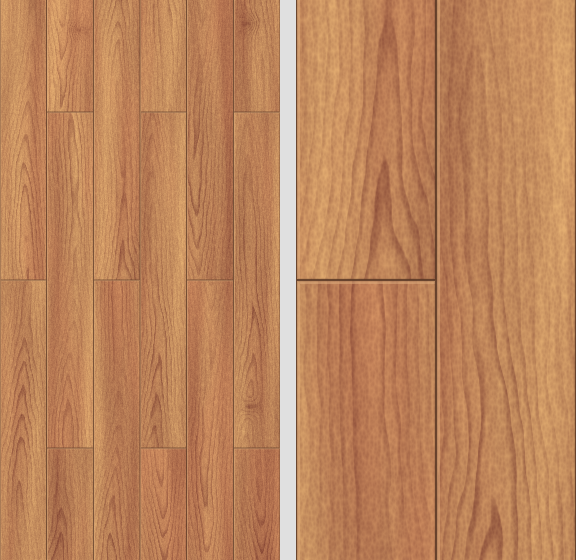
Left: the whole. Right: its middle third, enlarged.
Give the GLSL for this texture, as a Shadertoy shader.

```glsl
// Wooden floor of six plank columns with staggered end joints.
// Each plank gets its own seed for tone, long arched growth rings and a few knots;
// layered sines bend the grain and stretched cellular noise makes the pores.

vec2 hash2(vec2 p) {
    return fract(sin(vec2(dot(p, vec2(127.1, 311.7)), dot(p, vec2(269.5, 183.3)))) * 43758.5);
}

// Distance to the nearest scattered point.
float cellular(vec2 p) {
    vec2 cell = floor(p);
    float nearest = 2.0;
    for (int j = -1; j <= 1; j++)
        for (int i = -1; i <= 1; i++) {
            vec2 c = cell + vec2(i, j);
            nearest = min(nearest, length(c + hash2(c) - p));
        }
    return nearest;
}

// Layered sines, each octave bent by the other axis; roughly -1 to 1.
float waves(vec2 p, float seed) {
    float sum = 0.0, amp = 0.55;
    for (int i = 0; i < 4; i++) {
        sum += amp * sin(p.x + seed + 1.6 * sin(p.y + seed * 1.7));
        p = p * 1.9 + 1.3;
        seed += 2.1;
        amp *= 0.55;
    }
    return sum;
}

void mainImage(out vec4 fragColor, in vec2 fragCoord) {
    // Plank layout, measured in plank widths
    vec2 p = fragCoord / iResolution.xy * vec2(6.0, 12.0);
    float px = 12.0 / iResolution.y;
    float plankLength = 7.2;
    float column = floor(p.x);
    float along = (p.y - mix(6.0, 2.4, mod(column, 2.0))) / plankLength;
    vec2 id = vec2(column, floor(along));
    vec2 q = vec2(fract(p.x) - 0.5, fract(along) * plankLength);
    vec2 rnd = hash2(id + 3.7);
    vec2 rnd2 = hash2(id + 21.3);
    float seed = rnd.x * 40.0;

    // Growth rings: slender nested arches around a wandering centre line
    float x = q.x - (rnd2.x - 0.5) * 0.5 - 0.08 * sin(q.y * 0.8 + seed);
    x += 0.035 * waves(vec2(q.y * 1.7, q.x * 3.0), seed);
    float rings = 12.0 * sqrt(x * x + 0.008)
                + (rnd.y < 0.5 ? 0.95 : -0.95) * q.y
                + 1.1 * sin(q.y * 0.9 + seed)
                + 0.35 * waves(vec2(q.x * 7.0, q.y * 1.8), seed);

    // Knots: one in some planks, near the lower end, pushing the rings aside
    vec2 knot = vec2((rnd2.y - 0.5) * 0.5, 0.45 + 1.6 * fract(rnd.y * 5.3));
    float hasKnot = step(0.45, fract(rnd.x * 7.3 + rnd2.x * 3.1));
    float d = length((q - knot) * vec2(1.0, 1.2));
    rings += hasKnot * 3.0 * exp(-d * d * 26.0);
    float knotShade = hasKnot * (0.45 * exp(-d * d * 500.0) + 0.25 * exp(-d * d * 16.0));

    float f = fract(rings);
    float latewood = smoothstep(0.45, 0.9, f) * (1.0 - smoothstep(0.9, 1.0, f));
    float figure = mix(0.2, 0.55, exp(-x * x * 14.0));
    figure *= 0.8 + 0.4 * sin(q.y * 0.9 + seed * 2.0);

    // Long streaks, fine pores and broad tonal drift
    float streak = waves(vec2(q.x * 11.0, q.y * 0.45), seed + 4.0);
    float fibre = waves(vec2(q.x * 41.0, q.y * 0.8), seed + 9.0);
    float pores = cellular(vec2(p.x * 36.0, p.y * 8.0)) - 0.45;
    float speckle = cellular(p * vec2(44.0, 28.0)) - 0.45;
    float drift = waves(vec2(q.x * 3.0, q.y * 0.7), seed + 15.0);
    float band = sin(q.x * 4.5 + seed * 3.0 + 0.7 * sin(q.y * 0.5 + seed));

    float shade = 0.78 + (rnd2.y - 0.5) * 0.38 - figure * latewood - knotShade
                + 0.13 * streak + 0.06 * fibre + 0.19 * drift + 0.12 * band
                + 0.32 * pores + 0.34 * speckle;
    vec3 wood = mix(vec3(0.60, 0.37, 0.265), vec3(0.81, 0.59, 0.395), clamp(shade, -0.35, 1.3));

    // Planks and patches lean from golden to reddish
    float redness = smoothstep(-0.1, 1.2, rnd.y + 0.4 * drift - 0.3 * band - 0.15 * streak);
    wood *= mix(vec3(1.02, 1.04, 1.02), vec3(0.98, 0.905, 0.92), redness);

    // Thin grooves with a faint lit bevel on the left and upper plank edges
    float edge = min(0.5 - abs(q.x), min(q.y, plankLength - q.y));
    float litEdge = min(q.x + 0.5, plankLength - q.y);
    float groove = 1.0 - smoothstep(0.009 - 0.5 * px, 0.009 + 0.5 * px, edge);
    float bevel = 1.0 - smoothstep(0.028 - 0.5 * px, 0.028 + 0.5 * px, litEdge);
    wood = mix(wood, vec3(0.88, 0.69, 0.50), 0.5 * bevel);
    wood = mix(wood, vec3(0.34, 0.21, 0.14), 0.85 * groove);

    fragColor = vec4(wood, 1.0);
}
```
